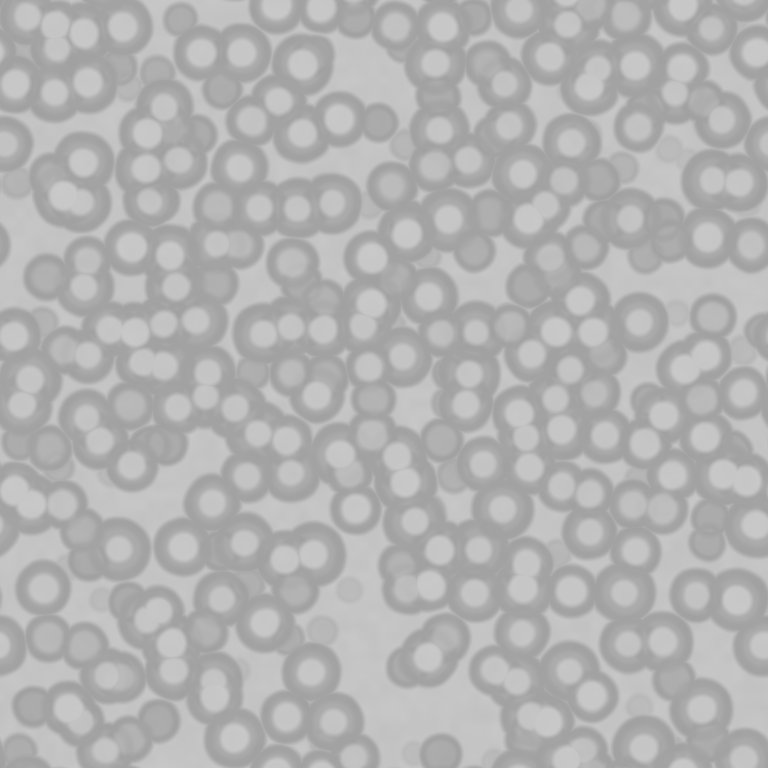
This texture is drawn by a Shadertoy shader. Its source:

```glsl
// Soft grey clusters of sliced round cells with pale cores, tiling seamlessly.

const float GRID = 20.0;            // cell sites along each side
const float JITTER = 0.82;          // scatter of a site, in grid steps
const float BODY_RADIUS = 0.0405;   // all lengths are in canvas units
const float CORE_RADIUS = 0.0180;
const float EDGE_BLUR = 0.0045;
const float WOBBLE = 0.0024;
const float MAX_CUT = 0.92;         // how far off centre a cell may be sliced
const float DENSITY = 0.82;         // mean share of occupied sites
const float CLUMPING = 0.70;
const float GROUND_TONE = 0.768;
const float BODY_TONE = 0.668;
const float RIM_TONE = 0.636;
const float CORE_TONE = 0.782;
const float GRAIN = 0.022;

// Integer hash giving three values from 0 to 1
vec3 hash3(vec2 cell, float seed) {
    uvec3 v = uvec3(uint(cell.x), uint(cell.y), uint(seed));
    v = v * 1664525u + 1013904223u;
    v.x += v.y * v.z; v.y += v.z * v.x; v.z += v.x * v.y;
    v ^= v >> 16u;
    v.x += v.y * v.z; v.y += v.z * v.x; v.z += v.x * v.y;
    return vec3(v >> 8u) / 16777216.0;
}

// Value noise that wraps after a whole number of periods
float wrapNoise(vec2 uv, float periods, float seed) {
    vec2 p = uv * periods;
    vec2 i = floor(p);
    vec2 f = fract(p);
    f = f * f * (3.0 - 2.0 * f);
    float a = hash3(mod(i, periods), seed).x;
    float b = hash3(mod(i + vec2(1, 0), periods), seed).x;
    float c = hash3(mod(i + vec2(0, 1), periods), seed).x;
    float d = hash3(mod(i + vec2(1, 1), periods), seed).x;
    return mix(mix(a, b, f.x), mix(c, d, f.x), f.y);
}

float softDisc(float dist, float radius, float blur) {
    return 1.0 - smoothstep(radius - blur, radius + blur, dist);
}

// Strongest coverage of body (x), dark rim (y) and pale core (z)
vec3 cellLayers(vec2 uv) {
    vec3 layers = vec3(0.0);
    vec2 home = floor(uv * GRID);
    float wobble = (wrapNoise(uv, 44.0, 5.0) - 0.5) * WOBBLE;
    for (int y = -1; y <= 1; y++) {
        for (int x = -1; x <= 1; x++) {
            vec2 site = home + vec2(x, y);
            vec2 id = mod(site, GRID);
            vec3 place = hash3(id, 1.0);
            vec3 trait = hash3(id, 2.0);

            // Leave open ground where the clump noise is low
            float clump = wrapNoise((id + 0.5) / GRID, 9.0, 3.0) - 0.5;
            if (place.z > DENSITY + CLUMPING * clump) continue;

            // A cut far from the centre is smaller and lacks a core
            float cut = trait.x * MAX_CUT;
            float radius = BODY_RADIUS * mix(0.94, 1.06, trait.y) * sqrt(1.0 - cut * cut);
            float opacity = 1.0 - 0.65 * smoothstep(0.76, MAX_CUT, cut);
            float glow = (1.0 - smoothstep(0.48, 0.76, cut)) * mix(0.85, 1.0, trait.z);
            float coreRadius = CORE_RADIUS * mix(0.92, 1.08, trait.z);

            vec2 centre = (site + 0.5 + JITTER * (place.xy - 0.5)) / GRID;
            float dist = length(uv - centre) + wobble;
            float body = softDisc(dist, radius, EDGE_BLUR) * opacity;
            float rim = body * smoothstep(0.56 * radius, 0.80 * radius, dist);
            float core = softDisc(dist, coreRadius, EDGE_BLUR) * glow;
            layers = max(layers, vec3(body, rim, core));
        }
    }
    return layers;
}

void mainImage(out vec4 fragColor, in vec2 fragCoord) {
    vec2 uv = fragCoord / iResolution.xy;
    vec3 layers = cellLayers(uv);

    // Ground, bodies, rims, then cores on top
    float tone = mix(GROUND_TONE, BODY_TONE, layers.x);
    tone -= (BODY_TONE - RIM_TONE) * layers.y;
    tone = mix(tone, CORE_TONE, layers.z);

    // Faint mottling, stronger on the open ground
    float mottle = 0.6 * wrapNoise(uv, 76.0, 7.0) + 0.4 * wrapNoise(uv, 41.0, 8.0) - 0.5;
    tone += GRAIN * mottle * mix(1.3, 0.7, layers.x);

    fragColor = vec4(vec3(tone), 1.0);
}
```
